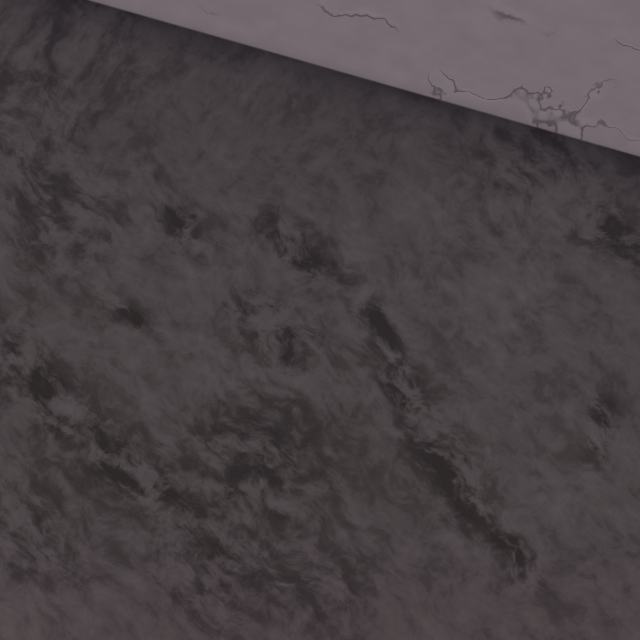
Give the GLSL for this texture, as a WebGL 2 fragment shader.

```glsl
#version 300 es
precision highp float;
// Dark mottled stone with streaked stains, shaded below a pale cracked slab across the top right.

#define EDGE_POINT vec2(0.137, 1.0)
#define EDGE_NORMAL vec2(0.273, 0.962)
#define STONE_DARK vec3(0.185, 0.165, 0.168)
#define STONE_LIGHT vec3(0.312, 0.284, 0.290)
#define SLAB_COLOR vec3(0.452, 0.413, 0.432)
#define GRAIN_SCALE 44.0
#define STREAK_WIDTH 0.40
#define STAIN_DEPTH 0.50
#define SHADOW_WIDTH 0.026
#define CRACK_WIDTH 0.022

uniform vec2 u_resolution;
out vec4 fragColor;

// Streaks: centre, angle, half length
const vec4 STREAKS[12] = vec4[12](
  vec4(0.28, 0.655, -1.05, 0.060), vec4(0.43, 0.485, -0.65, 0.085),
  vec4(0.64, 0.405, -0.80, 0.075), vec4(0.70, 0.255, -1.05, 0.110),
  vec4(0.06, 0.400, -0.90, 0.120), vec4(0.21, 0.265, -0.75, 0.090),
  vec4(0.81, 0.130, -0.85, 0.060), vec4(0.94, 0.335, 1.35, 0.060),
  vec4(0.97, 0.630, -0.85, 0.065), vec4(0.20, 0.500, -0.45, 0.040),
  vec4(0.60, 0.495, -0.90, 0.050), vec4(0.46, 0.605, -0.60, 0.085));

// Broad patches: centre, radius, strength (negative is paler)
const vec4 PATCHES[12] = vec4[12](
  vec4(0.40, 0.28, 0.130, 0.36), vec4(0.09, 0.66, 0.110, 0.26),
  vec4(0.33, 0.10, 0.090, 0.28), vec4(0.04, 0.17, 0.100, 0.30),
  vec4(0.50, 0.08, 0.070, 0.24), vec4(0.84, 0.73, 0.110, 0.24),
  vec4(0.78, 0.52, 0.150, -0.10), vec4(0.20, 0.40, 0.090, -0.10),
  vec4(0.63, 0.575, 0.030, -0.14), vec4(0.08, 0.03, 0.080, -0.12),
  vec4(0.06, 0.86, 0.120, 0.24), vec4(0.85, 0.24, 0.100, -0.08));

float hash(vec2 p) {
  return fract(sin(dot(p, vec2(127.1, 311.7))) * 43758.5453);
}

float noise(vec2 p) {
  vec2 i = floor(p), f = fract(p);
  f = f * f * (3.0 - 2.0 * f);
  return mix(mix(hash(i), hash(i + vec2(1, 0)), f.x),
             mix(hash(i + vec2(0, 1)), hash(i + vec2(1, 1)), f.x), f.y);
}

vec2 rotate(vec2 p, float angle) {
  float c = cos(angle), s = sin(angle);
  return vec2(c * p.x + s * p.y, c * p.y - s * p.x);
}

float fbm(vec2 p, float gain) {
  float sum = 0.0, total = 0.0, amp = 1.0;
  for (int i = 0; i < 4; i++) {
    sum += amp * noise(p);
    total += amp;
    p = rotate(p, 0.35) * 2.03 + 7.3;
    amp *= gain;
  }
  return sum / total;
}

// Noise stretched along one direction
float grain(vec2 p, float angle, float stretch) {
  return fbm(rotate(p, angle) * GRAIN_SCALE * vec2(1.0 / stretch, 1.0), 0.65);
}

float stains(vec2 p, float mottling) {
  float sum = 0.0;
  for (int i = 0; i < 12; i++) {
    vec4 s = STREAKS[i];
    vec2 q = rotate(p - s.xy, s.z) / (s.w * vec2(1.0, STREAK_WIDTH));
    sum += STAIN_DEPTH * exp(-dot(q, q)) * mottling;
    vec4 b = PATCHES[i];
    vec2 r = (p - b.xy) / b.z;
    sum += b.w * exp(-dot(r, r)) * (b.w > 0.0 ? mottling : 1.0);
  }
  return sum;
}

vec3 stone(vec2 p, float depth) {
  vec2 warp = vec2(fbm(p * 14.0, 0.5), fbm(p * 14.0 + 31.0, 0.5)) - 0.5;
  vec2 q = p + 0.040 * warp;
  float falling = grain(q, -0.75, 2.0);
  float rising = grain(q, 0.95, 2.4);
  float upper = smoothstep(0.30, 0.05, depth) * smoothstep(0.85, 0.35, p.x);
  float fibre = mix(falling, rising, upper);
  float flecks = fbm(p * 62.0 + 3.0 * warp, 0.7);
  float clouds = fbm(p * 9.0 + 4.0, 0.6);
  float texture_mix = 0.55 * fibre + 0.25 * flecks + 0.20 * clouds;
  float mottling = 1.5 * smoothstep(0.40, 0.60, texture_mix);
  float tone = 0.80 - 0.60 * (fibre - 0.5) - 0.42 * (flecks - 0.5);
  tone -= 0.25 * (clouds - 0.5) + stains(q, mottling);
  tone -= 0.12 * smoothstep(0.52, 0.64, texture_mix);
  tone -= 0.26 * exp(-depth / 0.11);
  vec3 color = mix(STONE_DARK, STONE_LIGHT, clamp(tone, -0.05, 1.15));
  // Cool under the slab, warm at the foot
  color += vec3(-0.002, -0.002, 0.010) * exp(-depth / 0.18);
  color += vec3(0.004, -0.003, 0.0) * smoothstep(0.25, 0.0, p.y);
  return color * (1.0 - 0.30 * exp(-depth / SHADOW_WIDTH));
}

vec3 slab(vec2 p, float height) {
  vec2 q = rotate(p, -0.28);
  vec2 warp = vec2(fbm(q * 22.0, 0.5), fbm(q * 22.0 + 19.0, 0.5)) - 0.5;
  // One contour of stretched noise gives long, sparse cracks
  float field = noise(q * vec2(4.0, 15.0) + 0.9 * warp) - 0.5;
  float line = 1.0 - smoothstep(0.0, CRACK_WIDTH, abs(field));
  float lip = smoothstep(0.06, 0.0, abs(field + 0.05));
  float broken = smoothstep(0.45, 0.68, noise(p * 15.0 + 5.0));
  float relief = 0.035 * (fbm(q * vec2(28.0, 50.0), 0.6) - 0.5);
  vec3 color = SLAB_COLOR + relief + 0.014 * lip * broken;
  color *= 1.0 - 0.26 * line * broken;
  return color * (1.0 - 0.08 * exp(-height / 0.008));
}

void main() {
  vec2 p = gl_FragCoord.xy / u_resolution;
  float side = dot(p - EDGE_POINT, EDGE_NORMAL);
  float soft = max(0.0022, 0.8 / u_resolution.y);
  vec3 color = mix(stone(p, max(-side, 0.0)), slab(p, max(side, 0.0)),
                   smoothstep(-soft, soft, side));
  fragColor = vec4(color, 1.0);
}
```
